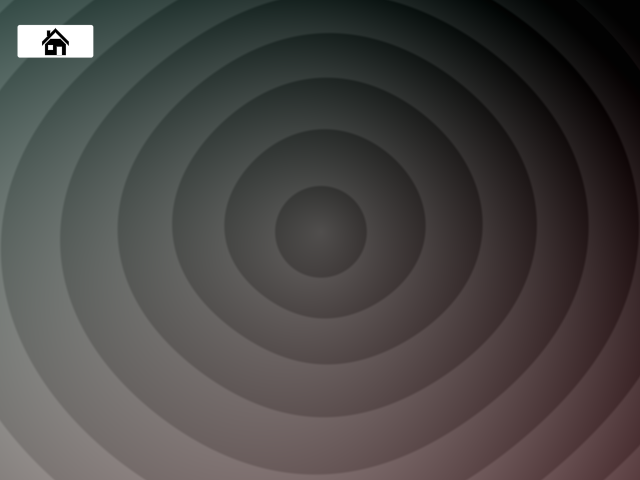
A Shadertoy shader for this background:

```glsl
// Stepped, warped rings over a four-corner colour blend, with a small home button.

#define RING_COUNT 9
#define FIRST_RADIUS 0.0955
#define RING_SPACING 0.105
#define EDGE_SOFTNESS 0.0035
#define RING_LIGHT 0.035
#define RING_DEPTH 0.085
#define RING_CENTRE vec2(0.002, 0.017)
#define BUTTON_CENTRE vec2(0.1155, 0.914)
#define BUTTON_HALF vec2(0.079, 0.034)

const vec3 TEAL  = vec3(0.26, 0.35, 0.33);
const vec3 BLACK = vec3(-0.03);
const vec3 STONE = vec3(0.55, 0.53, 0.52);
const vec3 ROSE  = vec3(0.36, 0.25, 0.26);

// Radius of one ring at a given angle; the warp grows outwards.
float ringRadius(float ring, float angle) {
    float radius = FIRST_RADIUS + RING_SPACING * ring;
    radius += 0.0139 * sin(0.65 * ring) * cos(angle);
    radius += 0.0226 * sin(0.83 * ring) * sin(angle);
    radius += 0.0061 * ring * cos(2.0 * angle);
    radius += 0.0069 * max(ring - 2.5, 0.0) * sin(2.0 * angle);
    return radius + 0.0026 * ring * cos(4.0 * angle);
}

// Rises from 0 to 1 across every band, then drops at its outer edge.
float ringProfile(vec2 p) {
    float dist = length(p);
    float angle = dist > 0.0 ? atan(p.y, p.x) : 0.0;
    float inner = 0.0;
    float profile = 0.0;
    for (int i = 0; i < RING_COUNT; i++) {
        float outer = ringRadius(float(i), angle);
        float band = clamp((dist - inner) / (outer - inner), 0.0, 1.0);
        float reached = i == 0 ? 1.0 : smoothstep(-EDGE_SOFTNESS, EDGE_SOFTNESS, dist - inner);
        profile = mix(profile, band, reached);
        inner = outer;
    }
    return profile;
}

float box(vec2 p, vec2 halfSize) {
    vec2 d = abs(p) - halfSize;
    return length(max(d, 0.0)) + min(max(d.x, d.y), 0.0);
}

// Signed distance to a house, in units of the button's half height.
float house(vec2 p) {
    float slope = (abs(p.x) + p.y) * 0.7071;
    float roof = max(abs(slope - 0.475) - 0.09, abs(p.x) - 0.82);
    float body = max(slope - 0.32, box(p + vec2(0.0, 0.35), vec2(0.64, 0.5)));
    float door = box(p - vec2(0.24, -0.6), vec2(0.16, 0.27));
    float window = box(p - vec2(-0.3, -0.38), vec2(0.15));
    float chimney = box(p - vec2(-0.42, 0.47), vec2(0.1, 0.19));
    body = max(body, -min(door, window));
    return min(min(roof, chimney), body);
}

float coverage(float dist, float pixel) {
    return 1.0 - smoothstep(-0.7 * pixel, 0.7 * pixel, dist);
}

void mainImage(out vec4 fragColor, in vec2 fragCoord) {
    vec2 uv = fragCoord / iResolution.xy;
    vec2 pos = fragCoord / iResolution.y;
    float pixel = 1.0 / iResolution.y;

    // Corner blend shaded by the rings
    vec3 color = mix(mix(STONE, ROSE, uv.x), mix(TEAL, BLACK, uv.x), uv.y);
    vec2 middle = vec2(0.5 * iResolution.x / iResolution.y, 0.5);
    color += RING_LIGHT - RING_DEPTH * ringProfile(pos - middle - RING_CENTRE);
    color = max(color, 0.008);

    // Button and icon
    vec2 local = pos - BUTTON_CENTRE;
    float corner = 0.005;
    float plate = box(local, BUTTON_HALF - corner) - corner;
    color = mix(color, vec3(1.0), coverage(plate, pixel));
    float icon = house(local / BUTTON_HALF.y) * BUTTON_HALF.y;
    color = mix(color, vec3(0.0), coverage(icon, pixel));

    fragColor = vec4(color, 1.0);
}
```
